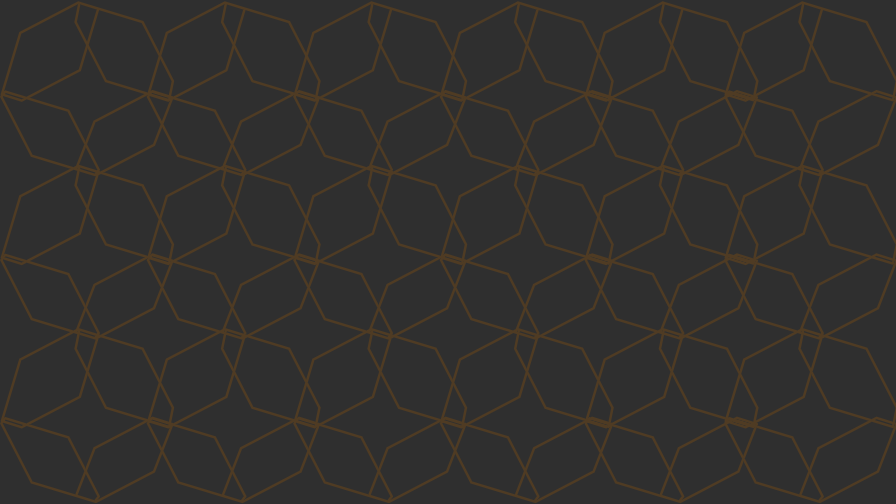
Give the GLSL for this pattern, as a WebGL 1 fragment shader.

```glsl
precision highp float;
// Thin bronze outlines of interlocking hexagons, alternately quarter-turned, on charcoal.

uniform vec2 u_resolution;

#define CANVAS_HEIGHT 432.0             // design units per canvas height
#define GRID vec2(12.0, 6.0)            // hexagons across and down
#define CELL vec2(64.0, 72.0)           // lookup cell of one hexagon
#define FIRST_CENTER vec2(42.9, 44.2)   // from the top left corner
#define PITCH vec2(62.8, 70.0)          // spacing of the centers
#define ROW_SQUASH 6.0                  // flattening of every second row
#define LINE_WIDTH 2.1
#define GROUND_COLOR vec3(0.184, 0.184, 0.184)
#define LINE_COLOR vec3(0.308, 0.232, 0.138)

float segmentDistance(vec2 p, vec2 a, vec2 b) {
  vec2 ab = b - a;
  float t = clamp(dot(p - a, ab) / dot(ab, ab), 0.0, 1.0);
  return length(p - a - ab * t);
}

// Half of the outline: three edges, the last ending opposite the first corner.
float halfOutline(vec2 p, vec2 a, vec2 b, vec2 c) {
  float d = min(segmentDistance(p, a, b), segmentDistance(p, b, c));
  return min(d, segmentDistance(p, c, -a));
}

// The hexagon is point symmetric, so the other half is found at -p.
float hexagonOutline(vec2 p, bool turned, float squash) {
  vec2 a = turned ? vec2(-41.7, -25.3 - squash) : vec2(-25.5, -16.0 + squash);
  vec2 b = turned ? vec2(-15.7, 25.3) : vec2(-41.3, 36.7);
  vec2 c = turned ? vec2(38.4, 41.7) : vec2(-24.3, 42.0);
  b.y -= squash;
  c.y -= squash;
  return min(halfOutline(p, a, b, c), halfOutline(-p, a, b, c));
}

// Odd columns sit slightly right; the last two pairs close up to the left.
vec2 hexagonCenter(vec2 id) {
  vec2 center = FIRST_CENTER + PITCH * id;
  center.x += 0.8 * mod(id.x, 2.0);
  center.x -= 1.5 * step(7.5, id.x) + 6.0 * step(9.5, id.x);
  return center;
}

void main() {
  // Design units with y running down
  float pixel = CANVAS_HEIGHT / u_resolution.y;
  vec2 p = vec2(gl_FragCoord.x, u_resolution.y - gl_FragCoord.y) * pixel;

  // Nearest outline among this cell and its neighbours
  vec2 cell = floor(p / CELL);
  float d = 1000.0;
  for (int y = -1; y <= 1; y++) {
    for (int x = -1; x <= 1; x++) {
      vec2 id = cell + vec2(float(x), float(y));
      bool inside = all(greaterThanEqual(id, vec2(0.0))) && all(lessThan(id, GRID));
      if (inside) {
        bool turned = mod(id.x + id.y, 2.0) > 0.5;
        float squash = ROW_SQUASH * mod(id.y, 2.0);
        d = min(d, hexagonOutline(p - hexagonCenter(id), turned, squash));
      }
    }
  }

  // Antialiased line
  float line = clamp(0.5 + (0.5 * LINE_WIDTH - d) / pixel, 0.0, 1.0);
  gl_FragColor = vec4(mix(GROUND_COLOR, LINE_COLOR, line), 1.0);
}
```
